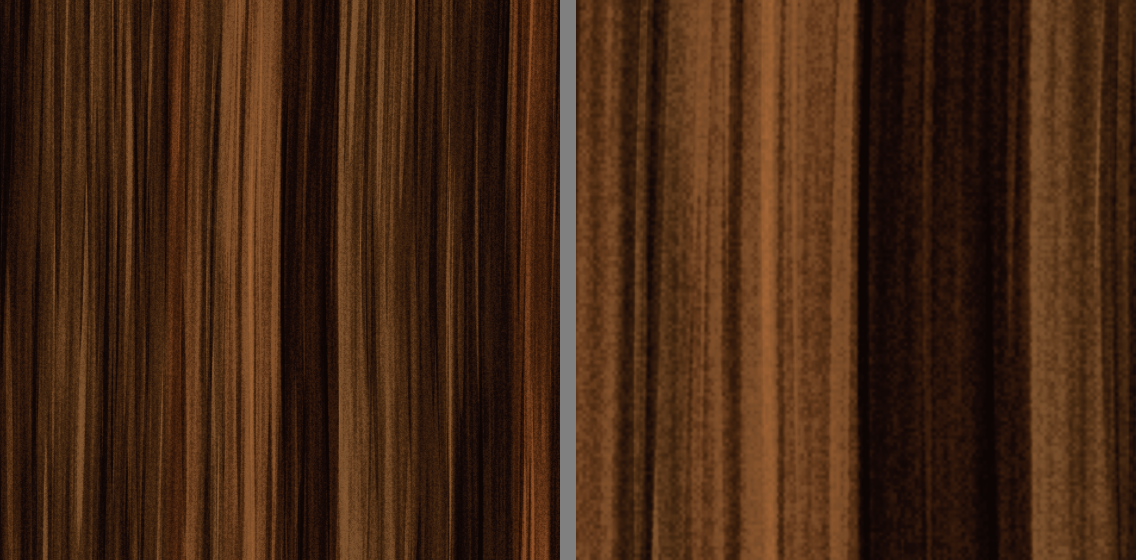
Left, the full canvas; right, a detail of the centre.
This texture is drawn by a Shadertoy shader. Its source:

```glsl
// Dark striped wood veneer with upright grain.
// Broad bands set a base tone; stretched noise and tapered slivers vary it,
// and a brown colour ramp turns the tone into wood.

const int BAND_COUNT = 13;
const int SLIVER_COUNT = 120;

// Each band: left edge, tone, redness.
const vec3 BANDS[BAND_COUNT] = vec3[](
    vec3(0.000, 0.20, 0.3), vec3(0.060, 0.52, 0.1), vec3(0.205, 0.36, 0.2),
    vec3(0.300, 0.52, 0.9), vec3(0.328, 0.80, 0.4), vec3(0.360, 0.52, 0.1),
    vec3(0.400, 0.84, 0.4), vec3(0.503, 0.10, 0.5), vec3(0.605, 0.76, 0.1),
    vec3(0.705, 0.44, 0.2), vec3(0.810, 0.12, 0.2), vec3(0.915, 0.58, 0.9),
    vec3(0.980, 0.22, 0.7));

const vec3 BROWNS[6] = vec3[](
    vec3(0.09, 0.04, 0.03), vec3(0.16, 0.08, 0.04), vec3(0.22, 0.12, 0.05),
    vec3(0.29, 0.17, 0.07), vec3(0.38, 0.23, 0.11), vec3(0.46, 0.30, 0.16));

float hash(vec2 p) {
    vec3 q = fract(p.xyx * vec3(0.1031, 0.1030, 0.0973));
    q += dot(q, q.yzx + 33.33);
    return fract((q.x + q.y) * q.z);
}

float noise(vec2 p) {
    vec2 cell = floor(p);
    vec2 f = fract(p);
    f = f * f * (3.0 - 2.0 * f);
    float low = mix(hash(cell), hash(cell + vec2(1, 0)), f.x);
    float high = mix(hash(cell + vec2(0, 1)), hash(cell + vec2(1, 1)), f.x);
    return mix(low, high, f.y);
}

// Noise drawn out along the grain, centred on zero.
float streak(vec2 p, float across, float along, float seed) {
    return noise(p * vec2(across, along) + seed) - 0.5;
}

// Tone and redness of the broad bands; strong steps have crisp edges.
vec2 bandTone(float x) {
    vec2 band = BANDS[0].yz;
    for (int i = 1; i < BAND_COUNT; i++) {
        float change = abs(BANDS[i].y - BANDS[i - 1].y);
        float soft = mix(0.012, 0.002, clamp(change * 1.6, 0.0, 1.0));
        float inside = smoothstep(-soft, soft, x - BANDS[i].x);
        band = mix(band, BANDS[i].yz, inside);
    }
    return band;
}

// Long thin lens that tapers to a point at both ends.
float sliver(vec2 p, vec2 centre, float halfLength, float halfWidth, float lean) {
    vec2 d = p - centre;
    float along = d.y / halfLength;
    float taper = max(1.0 - along * along, 0.0);
    float edge = abs(d.x - lean * d.y) - halfWidth * taper;
    return (1.0 - smoothstep(-0.0014, 0.0014, edge)) * smoothstep(0.0, 0.35, taper);
}

// Light and dark slivers scattered over the sheet.
float sliverTone(vec2 p) {
    float tone = 0.0;
    for (int i = 0; i < SLIVER_COUNT; i++) {
        float id = float(i) + 1.0;
        vec2 centre = vec2(hash(vec2(id, 3.1)), hash(vec2(id, 7.7)) * 1.4 - 0.2);
        float size = hash(vec2(id, 11.3));
        float halfLength = mix(0.15, 0.55, hash(vec2(id, 17.9)));
        float halfWidth = mix(0.0018, 0.0065, size * size);
        float lean = mix(-0.008, 0.035, hash(vec2(id, 23.5)));
        float strength = hash(vec2(id, 29.1)) < 0.5 ? -0.34 : 0.36;
        tone += strength * sliver(p, centre, halfLength, halfWidth, lean);
    }
    return clamp(tone, -0.45, 0.45);
}

float grainTone(vec2 p) {
    return 0.22 * streak(p, 24.0, 1.3, 5.0)
         + 0.36 * streak(p, 65.0, 1.6, 19.0)
         + 0.38 * streak(p, 150.0, 2.4, 41.0)
         + 0.30 * streak(p, 310.0, 8.0, 73.0);
}

vec3 woodColour(float tone, float redness) {
    float level = clamp(tone, 0.0, 1.0) * 5.0;
    int index = min(int(level), 4);
    vec3 colour = mix(BROWNS[index], BROWNS[index + 1], level - float(index));
    colour *= 1.0 + 1.6 * max(min(tone, 0.0), -0.3) + 0.5 * max(tone - 1.0, 0.0);
    vec3 umber = vec3(0.99, 1.01, 1.05);
    vec3 russet = vec3(1.08, 0.91, 0.81);
    return colour * mix(umber, russet, redness);
}

void mainImage(out vec4 fragColor, in vec2 fragCoord) {
    vec2 uv = fragCoord / iResolution.xy;

    // Gentle drift of the grain along its length.
    float drift = 0.010 * streak(uv, 5.0, 1.8, 9.0);
    vec2 grain = vec2(uv.x + drift - 0.012 * uv.y, uv.y);

    vec2 band = bandTone(uv.x + 0.4 * drift);
    float tone = mix(0.48, band.x, 0.92) + grainTone(grain);
    tone += sliverTone(vec2(uv.x + drift, uv.y));

    // Fine pore speckle in two sizes.
    tone += 0.26 * (noise(uv * 470.0) - 0.5);
    tone += 0.14 * (noise(uv * vec2(300.0, 210.0) + 31.0) - 0.5);

    fragColor = vec4(woodColour(tone, band.y), 1.0);
}
```
